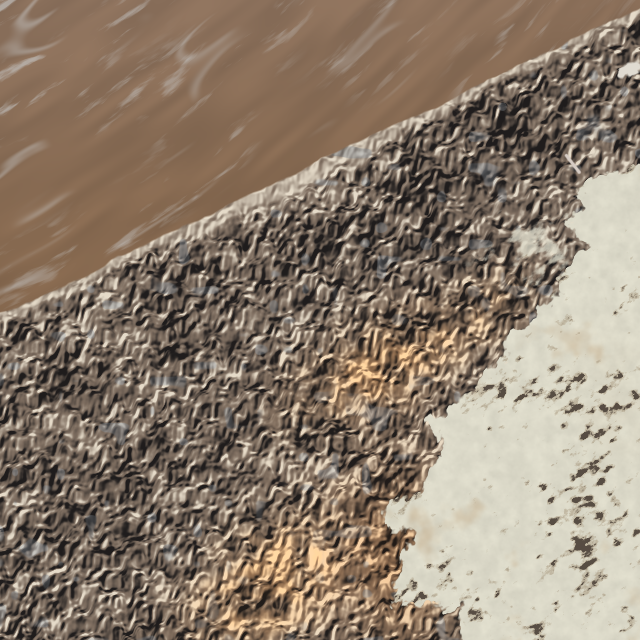
A Shadertoy shader for this texture:

```glsl
// A weathered concrete quay seen from above, with muddy rippled water beyond it.
// Embossed value noise makes the gravel; a noisy polygon bounds the pale paint,
// and stretched, ridged noise draws the wave crests.

float hash(vec2 p) {
    vec3 q = fract(p.xyx * vec3(0.1031, 0.1030, 0.0973));
    q += dot(q, q.yzx + 33.33);
    return fract((q.x + q.y) * q.z);
}

float noise(vec2 p) {
    vec2 i = floor(p), f = fract(p);
    f = f * f * (3.0 - 2.0 * f);
    return mix(mix(hash(i), hash(i + vec2(1, 0)), f.x),
               mix(hash(i + vec2(0, 1)), hash(i + vec2(1, 1)), f.x), f.y);
}

float fbm(vec2 p) {
    float sum = 0.0, weight = 0.53;
    for (int i = 0; i < 4; i++) {
        sum += weight * noise(p);
        p = mat2(1.6, 1.2, -1.2, 1.6) * p + 7.3;
        weight *= 0.5;
    }
    return sum;
}

vec2 turn(vec2 p, float a) {
    return vec2(cos(a) * p.x + sin(a) * p.y, cos(a) * p.y - sin(a) * p.x);
}

float segment(vec2 p, vec2 a, vec2 b) {
    vec2 e = b - a;
    return length(p - a - e * clamp(dot(p - a, e) / dot(e, e), 0.0, 1.0));
}

// Soft elliptical patch, 1 at the centre
float patchAt(vec2 p, vec2 centre, vec2 radius, float angle) {
    vec2 q = turn(p - centre, angle) / radius;
    return exp(-dot(q, q));
}

// Signed distance to the painted area, negative inside
float paintDistance(vec2 p) {
    vec2 v[18] = vec2[18](
        vec2(0.73, -0.1), vec2(0.72, 0.05), vec2(0.61, 0.055), vec2(0.637, 0.165),
        vec2(0.595, 0.185), vec2(0.66, 0.235), vec2(0.698, 0.30), vec2(0.675, 0.345),
        vec2(0.73, 0.39), vec2(0.78, 0.445), vec2(0.81, 0.48), vec2(0.865, 0.54),
        vec2(0.905, 0.61), vec2(0.895, 0.67), vec2(0.92, 0.715), vec2(0.98, 0.74),
        vec2(1.1, 0.70), vec2(1.1, -0.1));
    float d = 9.0, side = 1.0;
    for (int i = 0; i < 18; i++) {
        vec2 a = v[i], b = v[(i + 1) % 18];
        d = min(d, segment(p, a, b));
        if ((a.y > p.y) != (b.y > p.y) &&
            p.x < a.x + (b.x - a.x) * (p.y - a.y) / (b.y - a.y)) side = -side;
    }
    return d * side;
}

float gravelHeight(vec2 p) {
    vec2 q = turn(p, 0.95) * vec2(72.0, 112.0) + 1.3 * noise(p * 60.0);
    return 0.55 * noise(q) + 0.45 * noise(turn(q, 0.5) * 1.9 + 5.0);
}

vec3 water(vec2 p) {
    vec3 col = mix(vec3(0.52, 0.405, 0.305), vec3(0.55, 0.445, 0.365),
                   smoothstep(0.5, 1.05, p.y - 0.15 * p.x));
    vec2 q = turn(p, 0.48 + 0.2 * p.x);
    q.y += 0.012 * noise(p * 11.0);
    // Long thin crests, shorter glints, and faint ripples between
    float ridge = 1.0 - abs(2.0 * noise(q * vec2(5.0, 26.0)) - 1.0);
    float crest = smoothstep(0.80, 1.0, ridge) * smoothstep(0.42, 0.75, noise(q * vec2(8.0, 20.0) + 9.0));
    float glint = smoothstep(0.56, 0.80, fbm(q * vec2(15.0, 78.0) + 3.0));
    glint *= smoothstep(0.35, 0.75, noise(q * vec2(6.0, 17.0) + 21.0));
    float glare = patchAt(p, vec2(0.0, 0.93), vec2(0.25, 0.28), 0.0);
    col *= 0.94 + 0.12 * noise(q * vec2(9.0, 60.0) + 13.0);
    float light = clamp(0.42 * crest + 0.6 * glint, 0.0, 1.0) * (0.75 + 0.6 * glare);
    return mix(col, vec3(0.74, 0.725, 0.71), min(light, 0.9));
}

vec3 gravel(vec2 p, float inland) {
    float h = gravelHeight(p);
    float relief = h - gravelHeight(p + vec2(-0.0035, 0.0045));
    float broad = fbm(p * 10.0), clump = fbm(p * 36.0 + 17.0);
    float sand = patchAt(p, vec2(0.60, 0.43), vec2(0.14, 0.065), 0.45)
               + patchAt(p, vec2(0.43, 0.09), vec2(0.15, 0.085), 0.65)
               + 0.4 * patchAt(p, vec2(0.78, 0.53), vec2(0.07, 0.05), 0.6);
    sand = clamp(sand * (0.2 + 1.4 * clump), 0.0, 1.0);
    float rust = patchAt(p, vec2(0.63, 0.12), vec2(0.09, 0.16), 0.0);
    float damp = patchAt(p, vec2(0.56, 0.64), vec2(0.45, 0.075), 0.46)
               + 0.7 * patchAt(p, vec2(0.10, 0.24), vec2(0.22, 0.14), 0.3);
    float tone = 0.455 + 0.72 * relief + 0.55 * (h - 0.5) + 0.25 * (broad - 0.5) + 0.6 * (clump - 0.5);
    tone += 0.15 * sand - 0.10 * damp;
    // Crack running up towards the paint
    float crack = segment(p + 0.012 * (noise(p * 30.0) - 0.5), vec2(0.43, 0.20), vec2(0.70, 0.375));
    tone -= 0.22 * (1.0 - smoothstep(0.001, 0.005, crack));
    // Worn pale rim beside the water
    float rimWidth = 0.013 + 0.02 * patchAt(p, vec2(0.46, 0.71), vec2(0.16, 0.1), 0.45);
    float rim = 1.0 - smoothstep(rimWidth * 0.5, rimWidth * 1.4, inland + 0.03 * (clump - 0.5));
    tone = mix(tone, 0.76 + 0.4 * relief, rim * 0.85);
    vec3 col = mix(vec3(0.12, 0.11, 0.11), vec3(0.50, 0.435, 0.38), smoothstep(0.06, 0.53, tone));
    col = mix(col, vec3(0.90, 0.86, 0.79), smoothstep(0.47, 0.90, tone));
    col *= mix(vec3(1), vec3(1.14, 0.99, 0.81), sand);
    col *= mix(vec3(1), vec3(1.06, 0.93, 0.79), rust);
    float slate = smoothstep(0.80, 0.88, noise(p * 42.0 + 11.0)) * (1.0 - sand);
    return mix(col, vec3(0.50, 0.52, 0.54) * (0.5 + h), slate * 0.5);
}

vec3 paint(vec2 p) {
    vec3 col = vec3(0.86, 0.85, 0.785) * (0.95 + 0.1 * fbm(p * 70.0));
    float stain = smoothstep(0.64, 0.85, fbm(p * 15.0 + 4.0));
    stain += 0.35 * patchAt(p, vec2(0.96, 0.38), vec2(0.05, 0.08), 0.0) * noise(p * 40.0);
    col = mix(col, vec3(0.77, 0.68, 0.55), 0.55 * clamp(stain, 0.0, 1.0));
    float chips = fbm(turn(p, 0.6) * vec2(60.0, 95.0)) + 0.35 * (noise(p * 13.0) - 0.5);
    col = mix(col, vec3(0.66, 0.60, 0.50), 0.6 * smoothstep(0.62, 0.76, chips));
    return mix(col, vec3(0.27, 0.23, 0.20), 0.85 * smoothstep(0.74, 0.83, chips));
}

void mainImage(out vec4 fragColor, in vec2 fragCoord) {
    vec2 p = fragCoord / iResolution.xy;
    float inland = 0.9 * (0.508 + 0.48 * p.x - p.y) + 0.014 * (fbm(p * 22.0) - 0.5);
    vec3 ground = gravel(p, inland);

    // Ragged paint edge, breaking into flecks near its upper left
    float edge = paintDistance(p);
    float rough = 0.05 * (fbm(p * 34.0) - 0.5) + 0.02 * (gravelHeight(p) - 0.5);
    float cover = 1.0 - smoothstep(-0.003, 0.003, edge + rough);
    float flecks = patchAt(p, vec2(0.82, 0.61), vec2(0.13, 0.075), 0.45);
    flecks = smoothstep(0.58, 0.72, 0.33 * flecks + 0.6 * fbm(turn(p, 0.7) * vec2(38.0, 60.0)) + 0.02);
    flecks *= 1.0 - smoothstep(0.10, 0.16, edge);
    ground = mix(ground, paint(p), max(cover, 0.8 * flecks));

    // Pale splinter and a small chip of paint on the gravel
    float splinter = segment(p, vec2(0.885, 0.757), vec2(0.905, 0.731));
    ground = mix(ground, vec3(0.84, 0.80, 0.77), 1.0 - smoothstep(0.001, 0.004, splinter));
    float chip = segment(p, vec2(0.975, 0.888), vec2(0.995, 0.895)) + rough * 0.4;
    ground = mix(ground, vec3(0.88, 0.86, 0.82), 1.0 - smoothstep(0.006, 0.011, chip));

    vec3 col = mix(water(p), ground, smoothstep(-0.0015, 0.0025, inland));
    fragColor = vec4(col, 1.0);
}
```
